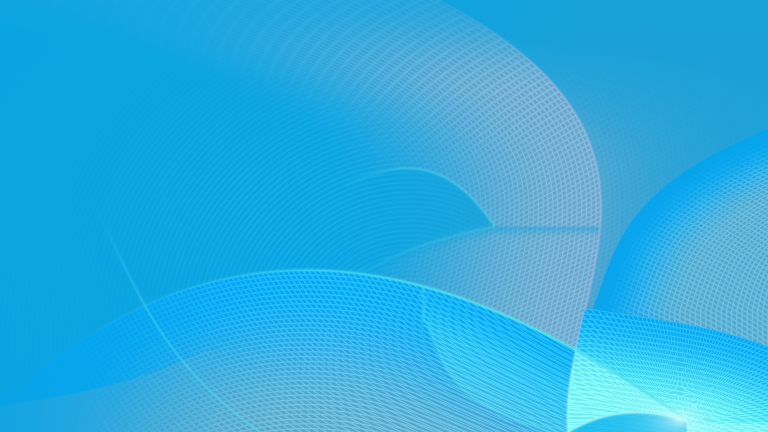
Reproduce this background procedurally as a WebGL 1 fragment shader.

```glsl
precision highp float;
// Translucent mesh waves in blue, dusty grey and aqua on a calm azure field.
uniform vec2 u_resolution;

// Palette
const vec3 AZURE = vec3(0.045, 0.645, 0.885);
const vec3 DUSK = vec3(0.095, 0.63, 0.845);
const vec3 VEIL = vec3(0.42, 0.65, 0.79);
const vec3 CREST_BLUE = vec3(0.02, 0.645, 0.93);
const vec3 MESH_GREY = vec3(0.34, 0.66, 0.79);
const vec3 AQUA = vec3(0.32, 0.88, 0.92);
const vec3 FOAM = vec3(0.62, 0.97, 0.95);
const vec3 ROSE = vec3(0.68, 0.72, 0.86);

// Layout, with canvas height as one unit
const float ASPECT = 16.0 / 9.0;
const float MESH_DENSITY = 90.0;
const float RIM_WIDTH = 0.0035;
const vec2 FOCUS = vec2(1.574, 0.028);

// Curve heights as cubic control values, spread evenly over a span
const vec4 CREST = vec4(0.0625, 0.561, 0.399, 0.02);
const vec4 WING = vec4(1.315, 1.293, 1.637, 1.02);
const vec4 BUBBLE = vec4(1.37, 1.428, 1.43, 1.80);
const vec4 SHELF = vec4(0.284, 0.262, 0.25, 0.197);
const vec4 HOOK = vec4(0.54, 0.611, 0.678, 0.475);
const vec4 LIP = vec4(0.375, 0.43, 0.455, 0.475);
const vec4 STRAND = vec4(0.602, 0.348, 0.312, 0.208);
const vec4 FOLD = vec4(1.27, 0.993, 1.04, 0.98);
const vec4 HEM = vec4(0.06, 0.085, 0.11, 0.19);
const vec4 COVE = vec4(0.0, 0.055, 0.055, 0.025);

// Signed distance estimate from a cubic graph, positive above it
float gap(float along, float across, vec2 span, vec4 c) {
  float size = span.y - span.x;
  float t = clamp((along - span.x) / size, 0.0, 1.0);
  float s = 1.0 - t;
  float height = dot(c, vec4(s * s * s, 3.0 * s * s * t, 3.0 * s * t * t, t * t * t));
  float slope = 3.0 * dot(c.yzw - c.xyz, vec3(s * s, 2.0 * s * t, t * t)) / size;
  return (across - height) / sqrt(1.0 + slope * slope);
}

float inside(float d) {
  float pixel = 1.0 / u_resolution.y;
  return smoothstep(-pixel, pixel, d);
}

float rim(float d) {
  float w = max(RIM_WIDTH, 1.0 / u_resolution.y);
  return exp(-d * d / (w * w));
}

// Fine threads at whole values of the phase
float threads(float phase) {
  return pow(0.5 + 0.5 * cos(6.28318 * phase), 3.0);
}

float mesh(float a, float b) {
  return max(threads(a * MESH_DENSITY), threads(b * MESH_DENSITY));
}

void main() {
  vec2 p = gl_FragCoord.xy / u_resolution * vec2(ASPECT, 1.0);
  float crest = -gap(p.x, p.y, vec2(0.0, 1.6), CREST);
  float wing = -gap(p.y, p.x, vec2(0.0, 1.0), WING);
  float bubble = gap(p.y, p.x, vec2(0.28, 0.71), BUBBLE);
  float shelf = gap(p.x, p.y, vec2(1.37, ASPECT), SHELF);
  float hook = gap(p.x, p.y, vec2(0.74, 1.145), HOOK);
  float lip = gap(p.x, p.y, vec2(0.85, 1.145), LIP);
  float strand = gap(p.y, p.x, vec2(0.0, 0.54), STRAND);
  float fold = gap(p.y, p.x, vec2(0.0, 0.26), FOLD);
  float hem = gap(p.x, p.y, vec2(0.0, 0.48), HEM);
  float cove = gap(p.x, p.y, vec2(1.315, 1.59), COVE);

  // Field and faint far threads
  vec3 col = mix(AZURE, DUSK, smoothstep(0.7, 1.5, p.x));
  vec2 drift = (p - vec2(0.68, 0.52)) / vec2(0.34, 0.25);
  float rings = threads(length(p - vec2(0.95, 0.2)) * MESH_DENSITY);
  col += 0.045 * rings * exp(-dot(drift, drift));

  // Veiled wing with its open pocket, and haze beyond the edge
  float leftOfWing = inside(wing);
  float pocket = inside(-hook) * smoothstep(-0.03, 0.02, lip);
  float veil = (1.0 - smoothstep(0.05, 0.6, wing)) * (1.0 - 0.85 * pocket);
  veil *= 1.0 - 0.75 * smoothstep(0.78, 1.0, p.y);
  float haze = 0.6 * exp(min(wing, 0.0) / 0.2) * (1.0 - smoothstep(0.6, 0.97, p.y));
  col = mix(col, VEIL, mix(haze, veil, leftOfWing));
  float weave = mesh(wing, p.y + 0.5 * wing);
  col += 0.09 * weave * mix(0.5 * haze, veil, leftOfWing);
  col = mix(col, ROSE, 0.45 * rim(wing) * (1.0 - smoothstep(0.75, 1.0, p.y)));
  float hookSpan = smoothstep(0.74, 1.0, p.x) * (1.0 - inside(p.x - 1.145));
  col = mix(col, AQUA, hookSpan * (0.4 * rim(hook) + 0.2 * rim(lip)));

  // Right bubble
  float bubbleMask = inside(bubble) * inside(shelf);
  vec3 bubbleColor = mix(CREST_BLUE, MESH_GREY, smoothstep(0.02, 0.2, bubble));
  bubbleColor += 0.1 * mesh(bubble, shelf + 0.3 * p.x) * smoothstep(0.0, 0.12, bubble);
  col = mix(col, bubbleColor, 0.95 * bubbleMask);

  // Lower left dome with hem, fold and crossing strand
  float domeMask = inside(crest) * leftOfWing;
  float depth = smoothstep(0.03, 0.34, crest) * smoothstep(0.0, 0.6, p.x);
  vec3 domeColor = mix(CREST_BLUE, MESH_GREY, depth);
  domeColor = mix(domeColor, MESH_GREY, 0.35 * inside(-hem) * (1.0 - smoothstep(0.4, 0.6, p.x)));
  domeColor = mix(domeColor, AQUA, 0.3 * inside(fold) * smoothstep(0.0, 0.12, crest));
  domeColor += 0.12 * mesh(crest, strand) * smoothstep(0.1, 0.8, p.x);
  domeColor = mix(domeColor, AQUA, 0.3 * rim(fold));
  col = mix(col, domeColor, domeMask * smoothstep(-0.15, 0.25, p.x));
  col = mix(col, AQUA, 0.35 * rim(strand) * (1.0 - smoothstep(0.25, 0.54, p.y)));

  // Aqua basin, its bright fan and the blue cove
  float basin = inside(-wing) * inside(-shelf);
  vec3 basinColor = mix(CREST_BLUE, AQUA, smoothstep(0.0, 0.21, -shelf));
  basinColor = mix(basinColor, FOAM, 0.4 * inside(crest));
  vec2 ray = p - FOCUS;
  float angle = atan(ray.y, -ray.x + 0.0001);
  basinColor += 0.12 * max(threads(angle * 28.0), threads(shelf * MESH_DENSITY));
  basinColor = mix(basinColor, CREST_BLUE + vec3(0.03, 0.06, 0.0), 0.85 * inside(-cove) * inside(1.59 - p.x));
  col = mix(col, basinColor, basin);

  // Bright rims and the focal glow
  col = mix(col, AQUA, rim(crest) * smoothstep(0.1, 1.3, p.x) * inside(1.6 - p.x));
  col = mix(col, FOAM, 0.6 * rim(wing) * (1.0 - smoothstep(0.1, 0.27, p.y)));
  col = mix(col, FOAM, 0.7 * rim(cove) * basin * inside(1.59 - p.x));
  col = mix(col, vec3(0.85, 1.0, 0.98), 0.85 * exp(-length(ray * vec2(0.8, 1.4)) / 0.045));
  gl_FragColor = vec4(clamp(col, 0.0, 1.0), 1.0);
}
```
